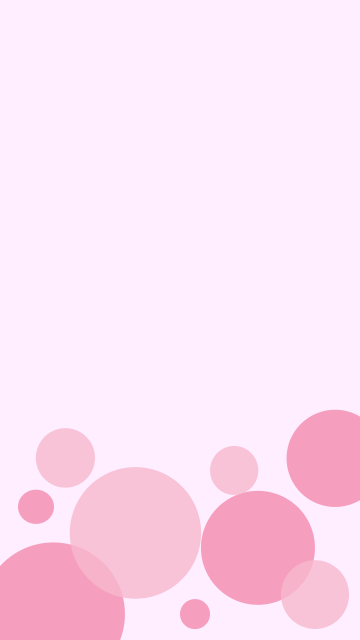
Reproduce this background procedurally as a Shadertoy shader.

```glsl
// Translucent pink bubbles gathered along the bottom of a pale lilac field.

// Each bubble: centre xy, radii zw, in canvas widths from the lower left.
const int ROSE_COUNT = 5;
const vec4 BUBBLES[9] = vec4[9](
    // Solid rose bubbles
    vec4(0.148, 0.072, 0.199, 0.199),
    vec4(0.100, 0.370, 0.050, 0.0475),
    vec4(0.7165, 0.256, 0.1583, 0.1583),
    vec4(0.931, 0.5046, 0.1350, 0.1350),
    vec4(0.5417, 0.072, 0.0417, 0.0417),
    // Sheer blush bubbles
    vec4(0.1817, 0.5058, 0.0822, 0.0826),
    vec4(0.3762, 0.2975, 0.1824, 0.1828),
    vec4(0.6505, 0.471, 0.067, 0.068),
    vec4(0.875, 0.1262, 0.0945, 0.0955)
);

// Approximate signed distance to an axis-aligned ellipse.
float ellipseDistance(vec2 p, vec2 radii) {
    return (length(p / radii) - 1.0) * min(radii.x, radii.y);
}

void mainImage(out vec4 fragColor, in vec2 fragCoord) {
    vec2 p = fragCoord / iResolution.x;
    float pixel = 1.0 / iResolution.x;
    vec3 color = vec3(1.0, 0.933, 1.0);

    // Layer the bubbles, sheer ones over solid ones
    for (int i = 0; i < 9; i++) {
        vec4 bubble = BUBBLES[i];
        float d = ellipseDistance(p - bubble.xy, bubble.zw);
        float coverage = clamp(0.5 - d / pixel, 0.0, 1.0);
        vec4 tint = i < ROSE_COUNT ? vec4(0.96, 0.62, 0.745, 1.0)
                                   : vec4(0.967, 0.72, 0.802, 0.8);
        color = mix(color, tint.rgb, tint.a * coverage);
    }

    fragColor = vec4(color, 1.0);
}
```
